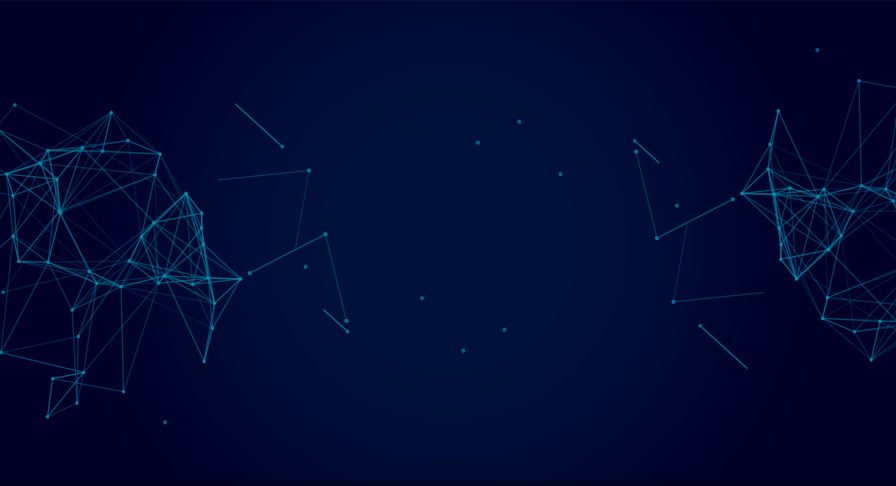
This background is drawn by a Shadertoy shader. Its source:

```glsl
#define NODES 49
#define HUBS 7
#define REACH 0.25
#define LINE_HALF 0.0014
#define DOT_RADIUS 0.0042
#define PIVOT vec2(0.089, 0.014)
#define FIRST_HUB vec2(-0.849, 0.149)
#define HUB_COLUMN vec2(0.180, -0.040)
#define HUB_ROW vec2(0.082, -0.235)
#define CENTRE_COLOR vec3(0.0, 0.067, 0.230)
#define EDGE_COLOR vec3(0.0, 0.0, 0.155)
#define CYAN vec3(0.0, 0.66, 0.78)

vec2 hash2(float n) {
    vec3 p = fract(vec3(n) * vec3(0.1031, 0.1030, 0.0973));
    p += dot(p, p.yzx + 33.33);
    return fract((p.xx + p.yz) * p.zy);
}

float segmentDistance(vec2 p, vec2 a, vec2 b) {
    vec2 ab = b - a;
    return length(p - a - ab * clamp(dot(p - a, ab) / dot(ab, ab), 0.0, 1.0));
}

float coverage(float d, float radius) {
    return clamp((radius - d) * iResolution.y + 0.5, 0.0, 1.0);
}

float disc(vec2 p, vec2 centre, float radius) {
    return 0.75 * coverage(length(p - centre), radius);
}

float strand(vec2 p, vec2 a, vec2 b) {
    return coverage(segmentDistance(p, a, b), LINE_HALF);
}

float screenAdd(float a, float b) {
    return 1.0 - (1.0 - a) * (1.0 - b);
}

// Satellites in widening rings around a slanted lattice of hubs
vec2 nodePosition(int i) {
    int hub = i % HUBS;
    int ring = i / HUBS;
    vec2 h = hash2(float(i) + 17.0);
    float angle = float(ring) * 2.4 + float(hub) + 1.5 * h.x;
    float radius = mix(0.015, 0.155, (float(ring) + h.y) * float(HUBS) / float(NODES));
    vec2 hubCentre = FIRST_HUB + float(hub % 3 - 1) * HUB_COLUMN + float(hub / 3) * HUB_ROW;
    return hubCentre + radius * vec2(cos(angle), sin(angle));
}

// Linked cluster: short links are common, long ones rare and faint
float network(vec2 p) {
    vec2 nodes[NODES];
    for (int i = 0; i < NODES; i++) nodes[i] = nodePosition(i);
    float light = 0.0;
    for (int i = 0; i < NODES; i++) {
        vec2 a = nodes[i];
        if (distance(p, a) > REACH) continue;
        light = screenAdd(light, disc(p, a, 0.85 * DOT_RADIUS));
        for (int j = i + 1; j < NODES; j++) {
            float span = distance(a, nodes[j]) / REACH;
            if (span > 1.0) continue;
            vec2 h = hash2(float(i * NODES + j));
            if (h.x > mix(0.8, 0.14, span)) continue;
            float strength = mix(0.85, 0.3, span) * mix(0.3, 1.0, h.y);
            light = screenAdd(light, strength * strand(p, a, nodes[j]));
        }
    }
    return light;
}

// Bent arms and stray dashes beside the cluster
float outerStrands(vec2 p) {
    vec2 elbow = vec2(-0.341, 0.004);
    vec2 shoulder = vec2(-0.497, -0.076);
    vec2 hand = vec2(-0.298, -0.174);
    vec2 tip = vec2(-0.375, 0.135);
    vec2 middleJoint = mix(shoulder, elbow, 0.6);
    float light = 0.5 * strand(p, shoulder, elbow);
    light = max(light, 0.28 * strand(p, elbow, hand));
    light = max(light, 0.2 * strand(p, tip, middleJoint));
    light = max(light, 0.3 * strand(p, tip, tip - vec2(0.185, 0.019)));
    light = max(light, max(disc(p, elbow, DOT_RADIUS), disc(p, shoulder, DOT_RADIUS)));
    light = max(light, max(disc(p, hand, DOT_RADIUS), disc(p, tip, DOT_RADIUS)));
    for (float s = -1.0; s < 2.0; s += 2.0) {
        vec2 middle = vec2(-0.399, 0.027) + s * vec2(-0.079, 0.201);
        vec2 arm = (0.049 + 0.016 * s) * vec2(0.74, -0.67);
        light = max(light, 0.7 * strand(p, middle - arm, middle + arm));
        light = max(light, disc(p, middle + arm, 0.85 * DOT_RADIUS));
    }
    return light;
}

// Loose dots, repeated through the pivot
float looseDots(vec2 p) {
    float light = 0.0;
    for (float s = -1.0; s < 2.0; s += 2.0) {
        light = max(light, disc(p, s * vec2(0.671, 0.383), DOT_RADIUS));
        light = max(light, disc(p, s * vec2(0.382, 0.063), DOT_RADIUS));
        for (float j = -1.0; j < 2.0; j++) {
            vec2 arc = vec2(0.0575 + 0.085 * j, 0.2355 - 0.0325 * j - 0.0755 * j * j);
            light = max(light, disc(p, s * arc, DOT_RADIUS));
        }
    }
    return 0.8 * light;
}

void mainImage(out vec4 fragColor, in vec2 fragCoord) {
    vec2 p = (fragCoord - 0.5 * iResolution.xy) / iResolution.y;
    vec3 color = mix(CENTRE_COLOR, EDGE_COLOR, smoothstep(0.2, 0.85, length(p)));

    // Thin pale rim above, dark band below
    color += 0.035 * smoothstep(0.497, 0.499, p.y);
    color *= 1.0 - 0.25 * smoothstep(-0.487, -0.491, p.y);

    // Half-turn symmetry about the pivot
    vec2 q = p - PIVOT;
    vec2 folded = q.x > 0.0 ? -q : q;
    float light = looseDots(q);
    if (folded.x < -0.2) {
        light = screenAdd(light, max(network(folded), outerStrands(folded)));
    }
    fragColor = vec4(mix(color, CYAN, 0.85 * light), 1.0);
}
```
